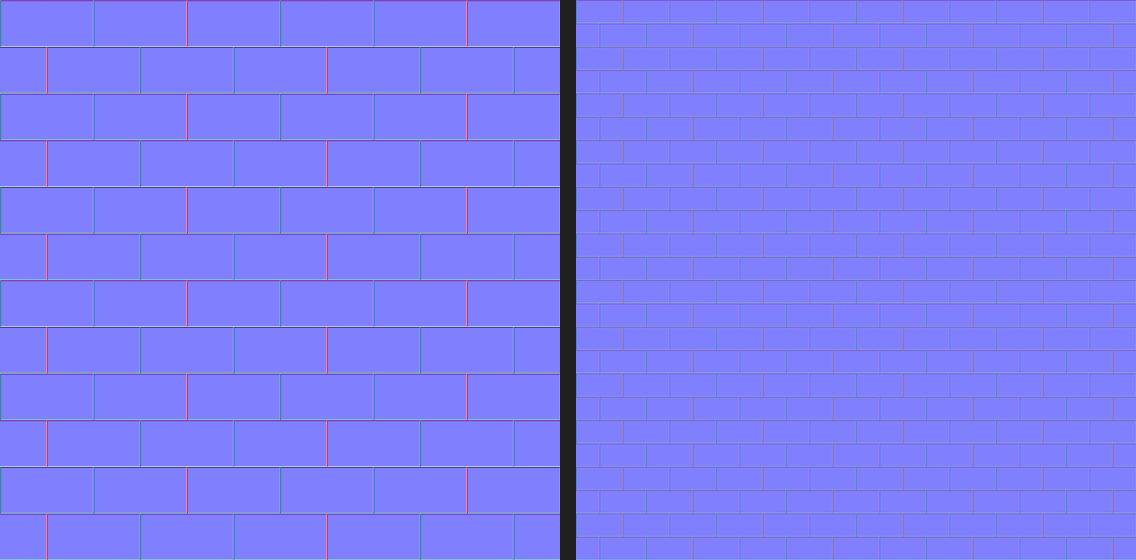
Left: one tile. Right: repeated 2 by 2.
This texture map is drawn by a Shadertoy shader. Its source:

```glsl
// Tangent-space normal of a running-bond wall with narrow bevelled joints
vec3 brickNormal(vec2 uv) {
    vec2 bricks = vec2(6.0, 12.0);
    vec2 grid = uv * bricks;
    grid.x += 0.5 * (1.0 - mod(floor(grid.y), 2.0));   // stagger alternate rows

    // Position inside the brick and distance to its sides, in canvas units
    vec2 local = (fract(grid) - 0.5) / bricks;
    vec2 inset = 0.5 / bricks - abs(local);

    // The nearest side decides the facing, which mitres the corners
    vec2 facing = inset.x < inset.y ? vec2(sign(local.x), 0.0)
                                    : vec2(0.0, -sign(local.y));
    float tilt = 1.25 * (1.0 - smoothstep(0.0012, 0.0018, min(inset.x, inset.y)));
    return vec3(facing * sin(tilt), cos(tilt));
}

void mainImage(out vec4 fragColor, in vec2 fragCoord) {
    // Joints sit slightly right of and below the cell boundaries
    vec2 center = fragCoord + vec2(-0.00055, 0.00055) * iResolution.xy;

    // Average a grid of samples over the pixel to smooth the thin bevels
    const int SIDE = 8;
    vec3 normal = vec3(0.0);
    for (int y = 0; y < SIDE; y++) {
        for (int x = 0; x < SIDE; x++) {
            vec2 offset = (vec2(x, y) + 0.5) / float(SIDE) - 0.5;
            normal += brickNormal((center + offset) / iResolution.xy);
        }
    }
    normal /= float(SIDE * SIDE);

    // Encode the averaged normal as colour
    fragColor = vec4(0.5 + 0.5 * normal, 1.0);
}
```
